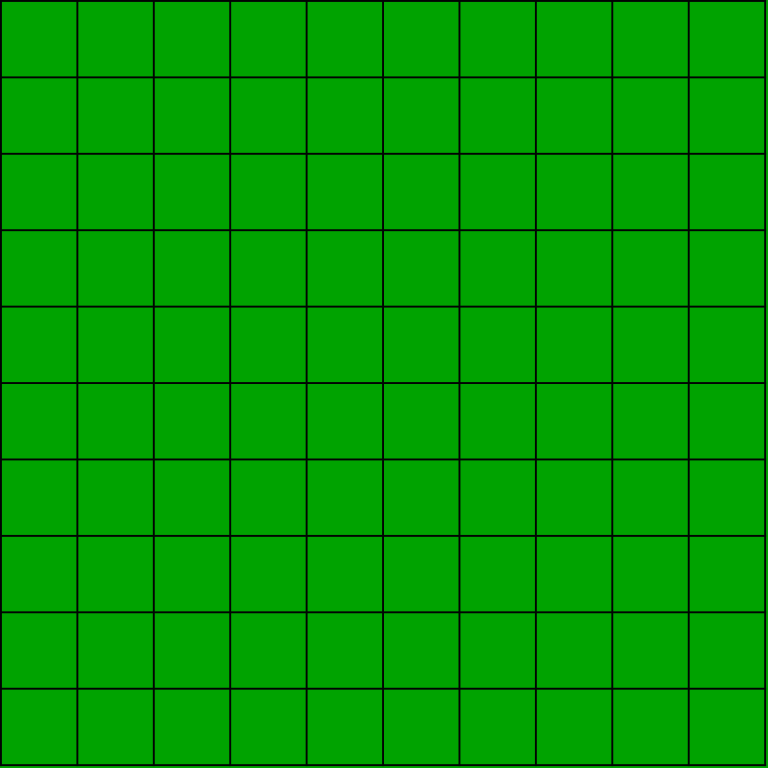
Reproduce this pattern procedurally as a Shadertoy shader.

```glsl
// Flat green board ruled into a ten by ten grid of squares by thin black lines.

const float CELLS = 10.0;                 // squares across and down
const float PITCH = 40.0 / 402.0;         // line spacing, in canvas widths
const float LINE_WIDTH = 1.0 / 402.0;     // stroke thickness, in canvas widths
const float GRID_START = 0.5 / 402.0;     // centre of the first line, from the top left
const vec3 FIELD_COLOR = vec3(0.0, 0.64, 0.0);
const vec3 LINE_COLOR = vec3(0.005, 0.01, 0.01);

// Share of a pixel covered by a band, given signed distance inside its edge
vec2 edgeCoverage(vec2 inside, vec2 pixel) {
    return clamp(inside / pixel + 0.5, 0.0, 1.0);
}

void mainImage(out vec4 fragColor, in vec2 fragCoord) {
    vec2 pixel = 1.0 / iResolution.xy;
    vec2 pos = fragCoord * pixel;
    pos.y = 1.0 - pos.y;                  // measure rows from the top
    pos -= GRID_START;

    // Distance to the nearest ruled line on each axis
    vec2 nearest = clamp(round(pos / PITCH), 0.0, CELLS) * PITCH;
    vec2 lineDist = abs(pos - nearest);
    vec2 line = edgeCoverage(0.5 * LINE_WIDTH - lineDist, pixel);
    line *= min(vec2(1.0), LINE_WIDTH / pixel);

    // Lines stop at the outer border of the grid
    float halfSpan = 0.5 * CELLS * PITCH;
    vec2 extent = edgeCoverage(halfSpan + 0.5 * LINE_WIDTH - abs(pos - halfSpan), pixel);
    line *= extent.yx;

    float ink = 1.0 - (1.0 - line.x) * (1.0 - line.y);
    fragColor = vec4(mix(FIELD_COLOR, LINE_COLOR, ink), 1.0);
}
```
